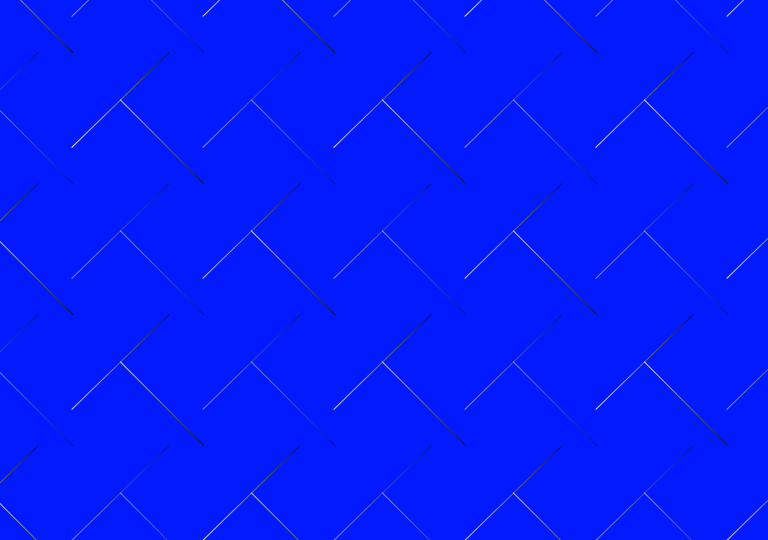
A Shadertoy shader for this pattern:

```glsl
// Staggered herringbone of fading diagonal hairlines on vivid blue.

#define CELL 0.2426                    // repeat size, in canvas heights
#define APEX vec2(0.2231, 0.8148)      // where one pair of lines meets
#define LINE_WIDTH 0.0017              // hairline width, in canvas heights
#define LONG_HALF vec2(0.370, 0.360)   // half of the rising line, in cells
#define SHORT_END vec2(0.635, -0.637)  // end of the falling line, in cells
#define FAINT 0.62                     // strength of every other repeat
#define WEAR 0.16                      // random loss of strength
#define GROUND vec3(0.012, 0.10, 1.0)
#define LIGHT vec3(1.0, 1.0, 0.62)
#define DARK vec3(0.04, 0.05, 0.10)

float hash(vec2 p) {
    return fract(sin(dot(p, vec2(127.1, 311.7))) * 43758.5453);
}

// Share of a pixel covered by a line whose centre is dist away
float lineCoverage(float dist, float pixel) {
    float halfLine = 0.5 * LINE_WIDTH;
    float halfPixel = 0.5 * pixel;
    float overlap = min(dist + halfPixel, halfLine) - max(dist - halfPixel, -halfLine);
    return clamp(overlap / pixel, 0.0, 1.0);
}

// Blend in a segment that fades from light at a to dark at b
vec3 drawFadingLine(vec3 color, vec2 p, vec2 a, vec2 b, float strength, float pixel) {
    vec2 dir = b - a;
    float along = clamp(dot(p - a, dir) / dot(dir, dir), 0.0, 1.0);
    float dist = length(p - a - dir * along) * CELL;
    vec3 ink = mix(LIGHT, DARK, along);
    return mix(color, ink, strength * lineCoverage(dist, pixel));
}

void mainImage(out vec4 fragColor, in vec2 fragCoord) {
    float pixel = 1.0 / iResolution.y;
    vec2 grid = (fragCoord * pixel - APEX) / CELL;
    vec2 home = floor(grid + 0.5);
    vec3 color = GROUND;

    // Lines reach past their own cell, so visit the neighbours too
    for (int y = -1; y <= 1; y++) {
        for (int x = -1; x <= 1; x++) {
            vec2 id = home + vec2(x, y);
            vec2 local = grid - id;

            // Checkered strength with slight wear per line
            float strength = mix(1.0, FAINT, mod(id.x + id.y, 2.0));
            float longWear = 1.0 - WEAR * hash(id);
            float shortWear = 1.0 - WEAR * hash(id + 17.3);

            color = drawFadingLine(color, local, -LONG_HALF, LONG_HALF, strength * longWear, pixel);
            color = drawFadingLine(color, local, vec2(0.0), SHORT_END, strength * shortWear, pixel);
        }
    }
    fragColor = vec4(color, 1.0);
}
```
